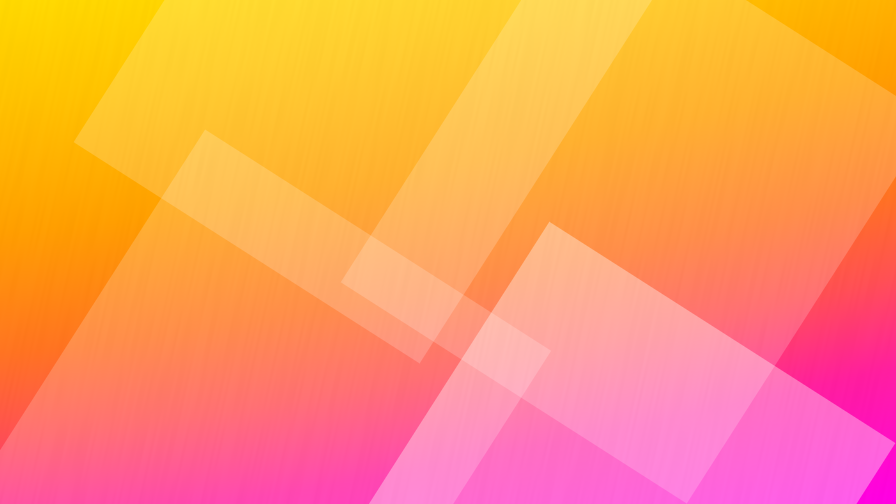
Reproduce this background procedurally as a Shadertoy shader.

```glsl
// Four translucent white sheets, tilted alike, over a yellow-to-magenta ramp.
// The ramp is bent so its warm bands fall toward the right; each sheet is a
// rotated box blended with smooth edges, and faint streaks add a brushed grain.

const vec2  ALONG = vec2(0.8425, -0.5388);   // direction of the sheets' short side
const float SHEET_WIDTH = 0.815;
const float LONG_SIDE = 2.5;                 // runs past the canvas
const float SHORT_SIDE = 0.905;
const float SOFT_ALPHA = 0.185;
const float BRIGHT_ALPHA = 0.36;
const float RAMP_SHIFT = 0.32;               // extra ramp progress at the right
const float RAMP_BEND = 1.3;
const float STREAK_STRENGTH = 0.014;
const vec2  STREAK_SCALE = vec2(170.0, 9.0);
const float STREAK_LEAN = 0.22;

const int STOPS = 7;
const float STOP_AT[STOPS] = float[](0.0, 0.2, 0.46, 0.70, 0.87, 1.05, 1.30);
const vec3 STOP_COLOR[STOPS] = vec3[](
    vec3(1.0, 0.85, 0.00),
    vec3(1.0, 0.76, 0.00),
    vec3(1.0, 0.62, 0.00),
    vec3(1.0, 0.45, 0.13),
    vec3(1.0, 0.31, 0.33),
    vec3(1.0, 0.12, 0.62),
    vec3(1.0, 0.00, 0.88));

float hash(vec2 cell) {
    vec3 h = fract(vec3(cell.xyx) * 0.1031);
    h += dot(h, h.yzx + 33.33);
    return fract((h.x + h.y) * h.z);
}

float valueNoise(vec2 p) {
    vec2 cell = floor(p);
    vec2 f = fract(p);
    f = f * f * (3.0 - 2.0 * f);
    float low  = mix(hash(cell), hash(cell + vec2(1, 0)), f.x);
    float high = mix(hash(cell + vec2(0, 1)), hash(cell + vec2(1, 1)), f.x);
    return mix(low, high, f.y);
}

vec3 ramp(float t) {
    vec3 color = STOP_COLOR[0];
    for (int i = 1; i < STOPS; i++) {
        float k = clamp((t - STOP_AT[i - 1]) / (STOP_AT[i] - STOP_AT[i - 1]), 0.0, 1.0);
        color = mix(color, STOP_COLOR[i], k);
    }
    return color;
}

// Blends a white box grown from one corner; a negative height grows it downward.
vec3 addSheet(vec3 color, vec2 p, vec2 corner, float height, float alpha) {
    vec2 size = vec2(SHEET_WIDTH, height);
    vec2 across = vec2(-ALONG.y, ALONG.x);
    vec2 local = vec2(dot(p - corner, ALONG), dot(p - corner, across));
    vec2 d = abs(local - 0.5 * size) - 0.5 * abs(size);
    float coverage = clamp(0.5 - max(d.x, d.y) * iResolution.y, 0.0, 1.0);
    return mix(color, vec3(1.0), alpha * coverage);
}

void mainImage(out vec4 fragColor, in vec2 fragCoord) {
    vec2 uv = fragCoord / iResolution.xy;
    vec2 p = fragCoord / iResolution.y;

    // Bent background ramp
    vec3 color = ramp(1.0 - uv.y + RAMP_SHIFT * pow(uv.x, RAMP_BEND));

    // Sheets
    color = addSheet(color, p, vec2(0.146, 0.718),  LONG_SIDE,  SOFT_ALPHA);
    color = addSheet(color, p, vec2(0.407, 0.743), -LONG_SIDE,  SOFT_ALPHA);
    color = addSheet(color, p, vec2(0.676, 0.440),  SHORT_SIDE, SOFT_ALPHA);
    color = addSheet(color, p, vec2(1.090, 0.560), -LONG_SIDE,  BRIGHT_ALPHA);

    // Brushed grain
    vec2 streak = vec2(p.x - STREAK_LEAN * p.y, p.y) * STREAK_SCALE;
    color += STREAK_STRENGTH * (valueNoise(streak) - 0.5);

    fragColor = vec4(clamp(color, 0.0, 1.0), 1.0);
}
```
